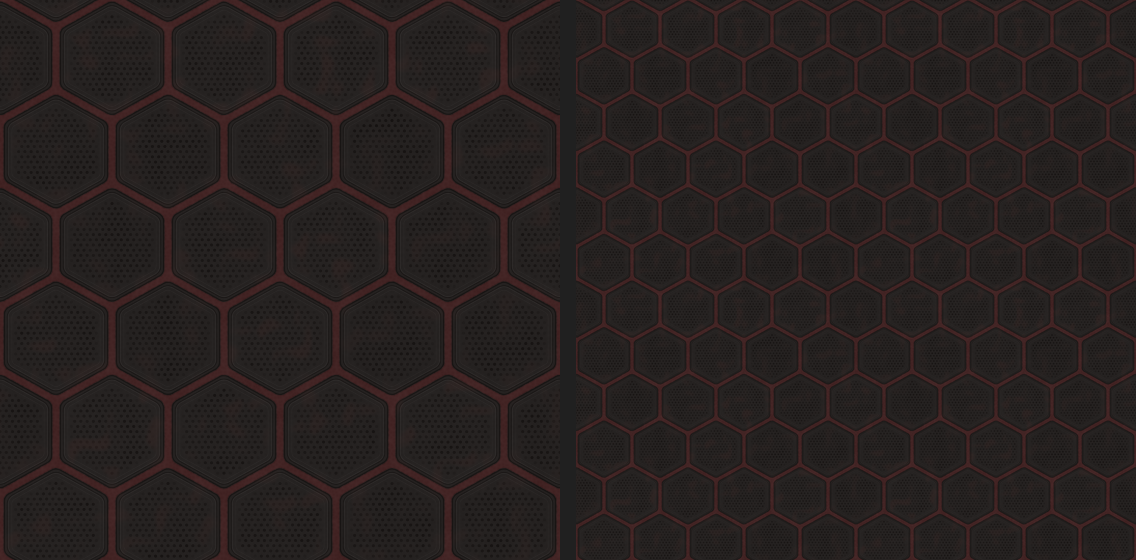
Left: one tile. Right: repeated 2 by 2.
Write a WebGL 1 fragment shader that draws this pattern.

```glsl
precision highp float;
// Dark rubber hexagon panels on a dull red base, five across and six rows down.
// A staggered lattice places the panels and, scaled down, the dimples inside;
// rounded hexagon distances carve the rims, wrapped noise adds wear and grain.
uniform vec2 u_resolution;

#define COLUMNS 5.0
#define ROWS 6.0
#define ROW_SHIFT 0.375
#define PANEL_APOTHEM 0.468
#define CORNER_RADIUS 0.085
#define DIMPLES_PER_PANEL 18.0
#define DIMPLE_RADIUS 0.25
#define DIMPLE_FIELD 0.382
#define GRAIN_CELLS 160.0
#define RED_BASE vec3(0.262, 0.142, 0.142)
#define RUBBER vec3(0.147, 0.134, 0.130)
#define RUST vec3(0.026, 0.003, 0.001)

const float TAU = 6.2831853;
const float HALF_ROOT3 = 0.8660254;

float hash(vec2 p) {
  vec3 q = fract(vec3(p.xyx) * 0.1031);
  q += dot(q, q.yzx + 33.33);
  return fract((q.x + q.y) * q.z);
}

// Offset from the nearest point of a staggered lattice with unit spacing.
vec2 latticeOffset(vec2 p) {
  vec2 period = vec2(1.0, 2.0 * HALF_ROOT3);
  vec2 a = p - period * floor(p / period + 0.5);
  vec2 b = p - period * (floor(p / period) + 0.5);
  return dot(a, a) < dot(b, b) ? a : b;
}

// Signed distance to a pointy-top hexagon with rounded corners.
float roundedHex(vec2 p, float apothem, float corner) {
  const vec3 k = vec3(-0.8660254, 0.5, 0.5773503);
  float r = apothem - corner;
  p = abs(p.yx);
  p -= 2.0 * min(dot(k.xy, p), 0.0) * k.xy;
  p -= vec2(clamp(p.x, -k.z * r, k.z * r), r);
  return length(p) * sign(p.y) - corner;
}

// Distance to the nearest scattered point, wrapping over the canvas.
float cellular(vec2 uv, float cells) {
  vec2 p = uv * cells;
  vec2 base = floor(p);
  float nearest = 2.0;
  for (int y = -1; y <= 1; y++) {
    for (int x = -1; x <= 1; x++) {
      vec2 cell = base + vec2(float(x), float(y));
      vec2 id = mod(cell, cells);
      vec2 point = cell + vec2(hash(id), hash(id + 217.0));
      nearest = min(nearest, length(p - point));
    }
  }
  return nearest;
}

// Broad smudges from sines with whole numbers of waves, roughly -1 to 1.
float smudges(vec2 uv) {
  vec2 t = uv * TAU;
  float s = sin(dot(t, vec2(3.0, 5.0)) + 2.0 * sin(dot(t, vec2(-4.0, 2.0))));
  s += sin(dot(t, vec2(9.0, -7.0)) + 1.7 * sin(dot(t, vec2(5.0, 8.0))) + 1.0);
  s += 0.6 * sin(dot(t, vec2(-13.0, 16.0)) + 2.0 * sin(dot(t, vec2(11.0, 6.0))));
  return s / 2.6;
}

float band(float depth, float centre, float halfWidth, float blur) {
  return 1.0 - smoothstep(halfWidth - blur, halfWidth + blur, abs(depth - centre));
}

void main() {
  vec2 uv = gl_FragCoord.xy / u_resolution;
  float blur = 0.6 * COLUMNS / min(u_resolution.x, u_resolution.y);

  // Panel lattice
  vec2 p = vec2(uv.x * COLUMNS - 0.5, (uv.y * ROWS - ROW_SHIFT) * HALF_ROOT3);
  vec2 q = latticeOffset(p);
  vec2 centre = p - q;
  vec2 id = mod(floor(vec2(2.0 * centre.x, centre.y / HALF_ROOT3) + 0.5),
                vec2(2.0 * COLUMNS, ROWS));
  float variation = hash(id + 7.0);

  // Wear and grain
  float smudge = smudges(uv);
  float grain = cellular(uv, GRAIN_CELLS) - 0.5;
  float rust = smoothstep(0.15, 0.95, smudge) * (0.4 + 0.6 * variation);

  // Panel surface
  vec3 rubber = RUBBER + RUST * rust + 0.006 * (variation - 0.5);
  rubber += 0.004 * smudge + 0.010 * grain;

  // Dimples, faded as whole dots near the rim
  vec2 dot18 = latticeOffset(q * DIMPLES_PER_PANEL);
  vec2 dimpleCentre = q - dot18 / DIMPLES_PER_PANEL;
  float field = roundedHex(dimpleCentre, DIMPLE_FIELD, CORNER_RADIUS);
  float dimpleBlur = max(blur * DIMPLES_PER_PANEL, 0.07);
  float dimple = 1.0 - smoothstep(DIMPLE_RADIUS - dimpleBlur,
                                  DIMPLE_RADIUS + dimpleBlur, length(dot18));
  dimple *= 1.0 - smoothstep(-0.05, 0.0, field);
  rubber -= 0.047 * dimple * (0.85 - 0.3 * smudge);

  // Moulded rim: dark grooves and pale ridges
  float edge = roundedHex(q, PANEL_APOTHEM, CORNER_RADIUS) + 0.003 * grain;
  float inner = roundedHex(q, PANEL_APOTHEM - 0.043, CORNER_RADIUS);
  rubber -= 0.050 * band(-edge, 0.008, 0.006, blur);
  rubber -= 0.040 * band(-inner, -0.011, 0.004, blur);
  rubber += 0.036 * band(-inner, 0.0, 0.003, blur);
  rubber += 0.022 * band(-inner, 0.031, 0.003, blur);

  // Red base, slightly darker where it meets the panels
  vec3 base = RED_BASE + 0.022 * grain + 0.010 * smudge;
  base *= 1.0 - 0.15 * (1.0 - smoothstep(0.0, 0.012, edge));

  gl_FragColor = vec4(mix(rubber, base, smoothstep(-blur, blur, edge)), 1.0);
}
```
